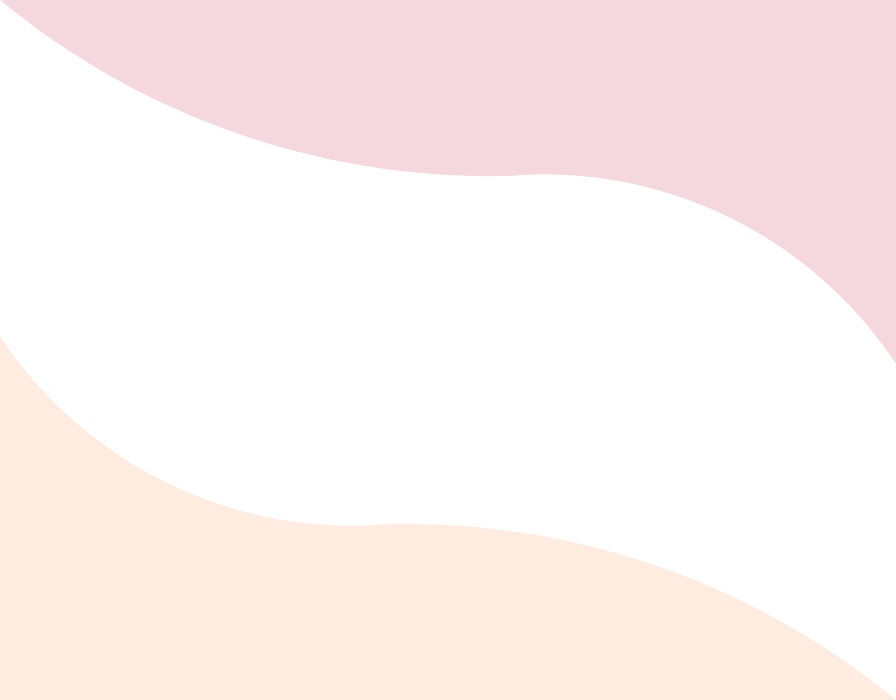
Reproduce this background procedurally as a Shadertoy shader.

```glsl
#define CANVAS vec2(1.28, 1.0)
#define WHITE vec3(1.0)
#define PINK vec3(0.961, 0.847, 0.867)
#define PEACH vec3(1.0, 0.925, 0.882)
#define BOWL_CENTER vec2(0.7, 1.8477)
#define BOWL_RADIUS 1.0993
#define HILL_CENTER vec2(0.7767, 0.1477)
#define HILL_RADIUS 0.6032
#define JOIN_X 0.74

// Signed distance to the wave edge, positive above it:
// a wide hanging arc on the left flows into a falling arc on the right.
float waveDistance(vec2 p) {
    float bowl = BOWL_RADIUS - length(p - BOWL_CENTER);
    float hill = length(p - HILL_CENTER) - HILL_RADIUS;
    return p.x < JOIN_X ? bowl : hill;
}

// Antialiased coverage of the region above the wave
float waveMask(vec2 p, float pixelSize) {
    return clamp(0.5 + waveDistance(p) / pixelSize, 0.0, 1.0);
}

void mainImage(out vec4 fragColor, in vec2 fragCoord) {
    vec2 p = fragCoord / iResolution.xy * CANVAS;
    float pixelSize = CANVAS.y / iResolution.y;

    // The lower wave is the upper one turned by half a revolution
    vec3 color = mix(WHITE, PINK, waveMask(p, pixelSize));
    color = mix(color, PEACH, waveMask(CANVAS - p, pixelSize));

    fragColor = vec4(color, 1.0);
}
```
